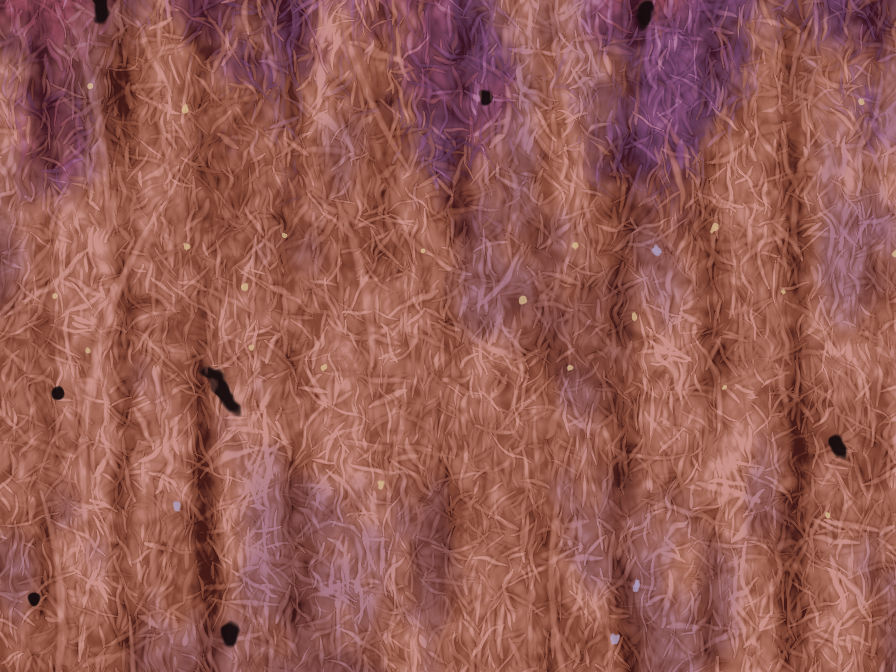
This texture is drawn by a Shadertoy shader. Its source:

```glsl
// Matted brown plant fibres in vertical ridges, stained violet along the top.

const vec3 DARK   = vec3(0.27, 0.10, 0.09);
const vec3 BROWN  = vec3(0.52, 0.28, 0.21);
const vec3 TAN    = vec3(0.65, 0.41, 0.34);
const vec3 LIGHT  = vec3(0.79, 0.57, 0.54);
const vec3 PLUM   = vec3(0.23, 0.07, 0.14);
const vec3 VIOLET = vec3(0.43, 0.24, 0.40);
const vec3 ROSE   = vec3(0.49, 0.23, 0.29);
const vec3 LILAC  = vec3(0.70, 0.48, 0.62);
const vec3 SOOT   = vec3(0.08, 0.04, 0.05);
const vec3 CREAM  = vec3(0.86, 0.76, 0.58);
const vec3 PEARL  = vec3(0.70, 0.66, 0.82);

float hash(vec2 p) {
    return fract(sin(dot(p, vec2(127.1, 311.7))) * 43758.5453);
}

float noise(vec2 p) {
    vec2 i = floor(p), f = fract(p);
    f = f * f * (3.0 - 2.0 * f);
    return mix(mix(hash(i), hash(i + vec2(1, 0)), f.x),
               mix(hash(i + vec2(0, 1)), hash(i + vec2(1, 1)), f.x), f.y);
}

float fbm(vec2 p) {
    float sum = 0.0, amp = 0.53;
    for (int i = 0; i < 4; i++) {
        sum += amp * noise(p);
        p = p * 2.03 + 17.3;
        amp *= 0.5;
    }
    return sum;
}

vec2 rotate(vec2 p, float a) {
    float c = cos(a), s = sin(a);
    return vec2(c * p.x - s * p.y, s * p.x + c * p.y);
}

// Bent tapering strands, mostly upright: x = cover, y = tone, z = contact shadow
vec3 fibres(vec2 p, float cell, float width, float spread, float density, float seed) {
    vec3 result = vec3(0.0, 0.5, 0.0);
    vec2 home = floor(p / cell);
    for (int y = -1; y <= 1; y++)
    for (int x = -1; x <= 1; x++) {
        vec2 id = home + vec2(x, y), key = id + seed * 19.7;
        if (hash(key + 7.7) > density) continue;
        vec2 centre = (id + 0.2 + 0.6 * vec2(hash(key), hash(key + 3.1))) * cell;
        float lean = 2.0 * hash(key + 5.3) - 1.0;
        vec2 q = rotate(p - centre, spread * lean * abs(lean));
        q.x += (hash(key + 9.2) - 0.5) * 0.7 * q.y * q.y / cell;
        float halfLength = cell * mix(0.25, 0.75, hash(key + 11.4));
        float along = min(abs(q.y) / halfLength, 1.0);
        float w = width * mix(0.6, 1.3, hash(key + 15.1)) * (1.0 - 0.6 * along * along);
        float d = length(vec2(q.x, max(abs(q.y) - halfLength, 0.0)));
        float cover = 1.0 - smoothstep(w * 0.3, w * 1.2, d);
        if (cover > result.x) result.xy = vec2(cover, hash(key + 13.8));
        result.z = max(result.z, 1.0 - smoothstep(w * 0.8, w * 2.4, d));
    }
    return result;
}

// Scattered ragged specks: x = cover, y = random value
vec2 specks(vec2 p, float cell, float radius, float stretch, float density, float seed) {
    vec2 result = vec2(0.0);
    vec2 home = floor(p / cell);
    for (int y = -1; y <= 1; y++)
    for (int x = -1; x <= 1; x++) {
        vec2 id = home + vec2(x, y), key = id + seed * 23.3;
        if (hash(key + 2.9) > density) continue;
        vec2 centre = (id + 0.15 + 0.7 * vec2(hash(key), hash(key + 4.7))) * cell;
        float pick = hash(key + 8.1);
        vec2 q = rotate(p - centre, 1.2 * (hash(key + 6.3) - 0.5));
        q /= radius * mix(0.6, 1.1, pick) * vec2(1.0, 1.0 + stretch * pick * pick);
        float d = length(q) + 0.8 * (noise(p * 1.1 / radius) - 0.5);
        float cover = 1.0 - smoothstep(0.7, 1.15, d);
        if (cover > result.x) result = vec2(cover, pick);
    }
    return result;
}

// Dark furrows between ridges, each with its own depth
float furrows(vec2 p, float period) {
    float x = (p.x + 0.05 * (fbm(p * vec2(6.0, 4.0)) - 0.5)) / period;
    float edge = abs(fract(x) - 0.5);
    float depth = mix(0.3, 1.0, hash(vec2(floor(x), 4.0)));
    return depth * (1.0 - smoothstep(0.0, 0.3, edge)) * (0.3 + 1.4 * noise(p * vec2(13.0, 7.0)));
}

// Four-step colour ramp from shade to highlight
vec3 ramp(float h, vec3 a, vec3 b, vec3 c, vec3 d) {
    vec3 col = mix(a, b, smoothstep(0.05, 0.4, h));
    col = mix(col, c, smoothstep(0.36, 0.64, h));
    return mix(col, d, smoothstep(0.6, 0.9, h));
}

void mainImage(out vec4 fragColor, in vec2 fragCoord) {
    vec2 p = fragCoord / iResolution.y;
    vec2 frayed = p + 0.009 * (vec2(noise(p * 45.0), noise(p * 45.0 + 31.0)) - 0.5);

    // Matted ground
    float base = 0.74 + 0.55 * (fbm(p * vec2(11.0, 6.0)) - 0.5);
    float height = base - 0.1 + 0.45 * (fbm(frayed * vec2(60.0, 38.0)) - 0.5);
    float stain = 0.0;

    // Fine strands in overlapping layers
    for (int i = 0; i < 10; i++) {
        float k = float(i), size = hash(vec2(k, 2.0));
        vec3 f = fibres(frayed + k * 0.037, mix(0.028, 0.09, size), mix(0.003, 0.005, size), 1.5, 0.85, k + 1.0);
        height -= 0.075 * f.z * (1.0 - f.x);
        height = mix(height, base + 0.07 + 0.42 * (f.y - 0.5), 0.6 * f.x);
        stain = mix(stain, fract(f.y * 7.0) - 0.5, f.x);
    }

    // Furrows, a few long straws, and grain
    height -= 0.36 * furrows(p, 0.124);
    vec3 straw = fibres(p, 0.36, 0.007, 0.4, 0.4, 31.0);
    height -= 0.08 * straw.z * (1.0 - straw.x);
    height = mix(height, 0.72 + 0.12 * straw.y, 0.6 * straw.x);
    height += 0.2 * (noise(frayed * vec2(140.0, 90.0)) - 0.5) + 0.16 * (noise(frayed * 65.0) - 0.5);

    // Violet dye hanging in clumps from the top
    float clump = cos(6.2832 * (p.x - 0.07) / 0.305);
    float dye = (p.y - 0.85) * 3.0 + 0.55 * clump + 2.6 * (fbm(p * vec2(11.0, 8.0)) - 0.5) + 0.7 * stain;
    dye = smoothstep(-0.25, 0.9, dye) * smoothstep(0.6, 0.76, p.y);
    float hue = smoothstep(0.2, 0.8, 0.4 * p.x + 0.6 * noise(p * 14.0) + 0.4 * stain);
    vec3 tint = mix(ROSE, VIOLET, hue);
    vec3 dyed = ramp(height - 0.16, PLUM, tint * 0.85, tint * 1.15, LILAC);
    vec3 col = mix(ramp(height, DARK, BROWN, TAN, LIGHT), dyed, 0.95 * dye);

    // Faint mauve bruises
    float bruise = smoothstep(0.48, 0.72, fbm(p * vec2(8.0, 5.0) + 40.0));
    col = mix(col, col * vec3(0.84, 0.82, 0.99), bruise * (1.0 - dye));

    // Pale grains and black flecks
    vec2 grain = specks(p, 0.1, 0.006, 0.5, 0.25, 3.0);
    col = mix(col, mix(CREAM, PEARL, step(0.75, grain.y)), 0.75 * grain.x);
    vec2 fleck = specks(p, 0.27, 0.014, 2.8, 0.32, 5.0);
    float glint = smoothstep(0.72, 0.9, noise(p * vec2(130.0, 35.0)));
    col = mix(col, SOOT + 0.3 * glint * TAN, 0.95 * fleck.x);

    fragColor = vec4(clamp(col, 0.0, 1.0), 1.0);
}
```
